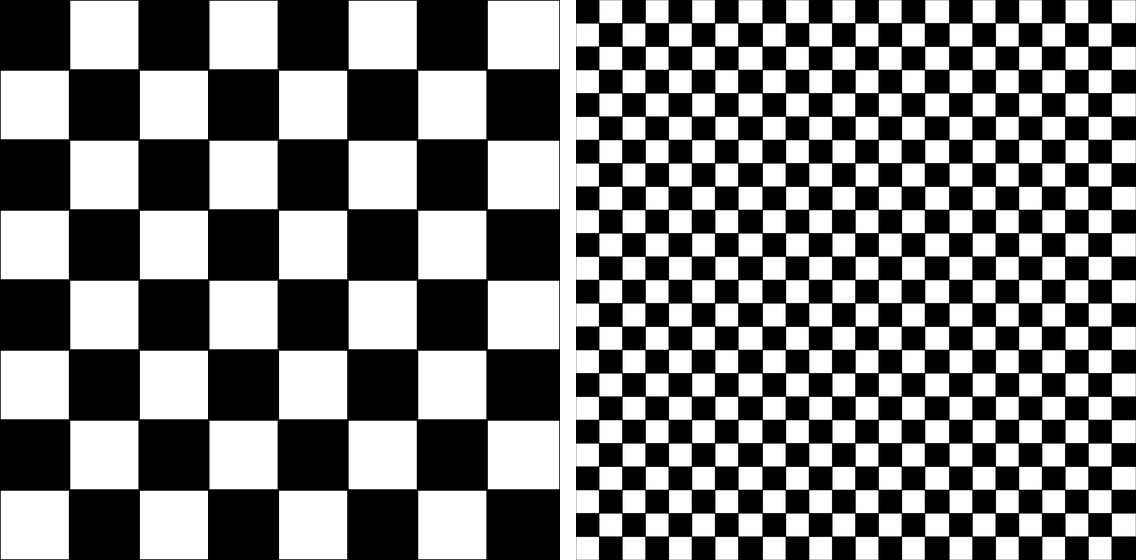
Left: one tile. Right: repeated 3 by 3.
Give the GLSL for this pattern, as a WebGL 2 fragment shader.

```glsl
#version 300 es
precision highp float;
// Black and white checkerboard of eight by eight squares.
// White squares are inset a little on a black ground, leaving hairline gaps at
// the corners; the last column is slightly wider and closes the tile.

uniform vec2 u_resolution;
out vec4 fragColor;

const vec3 BLACK = vec3(0.0);
const vec3 WHITE = vec3(1.0);
const float CELLS = 8.0;
const vec2 PITCH = vec2(0.12426, 0.125);
const float INSET = 0.0013;

// Index of the square that holds the point
vec2 cellIndex(vec2 point, vec2 pitch, float cells) {
    return min(floor(point / pitch), vec2(cells - 1.0));
}

// Upper right corner of a square; the last one ends at the canvas edge
vec2 cellEnd(vec2 cell, vec2 pitch, float cells) {
    return mix((cell + 1.0) * pitch, vec2(1.0), step(cells - 1.0, cell));
}

// Smoothed coverage of an axis-aligned box
float boxCoverage(vec2 point, vec2 low, vec2 high, vec2 pixel) {
    vec2 inside = min(point - low, high - point);
    vec2 cover = clamp(inside / pixel + 0.5, 0.0, 1.0);
    return cover.x * cover.y;
}

void main() {
    vec2 uv = gl_FragCoord.xy / u_resolution;
    vec2 pixel = 1.0 / u_resolution;

    // Inset bounds of the current square
    vec2 cell = cellIndex(uv, PITCH, CELLS);
    vec2 low = cell * PITCH + INSET;
    vec2 high = cellEnd(cell, PITCH, CELLS) - INSET;

    // Alternate squares, white at the lower left
    float isWhite = 1.0 - mod(cell.x + cell.y, 2.0);
    float coverage = isWhite * boxCoverage(uv, low, high, pixel);

    fragColor = vec4(mix(BLACK, WHITE, coverage), 1.0);
}
```
